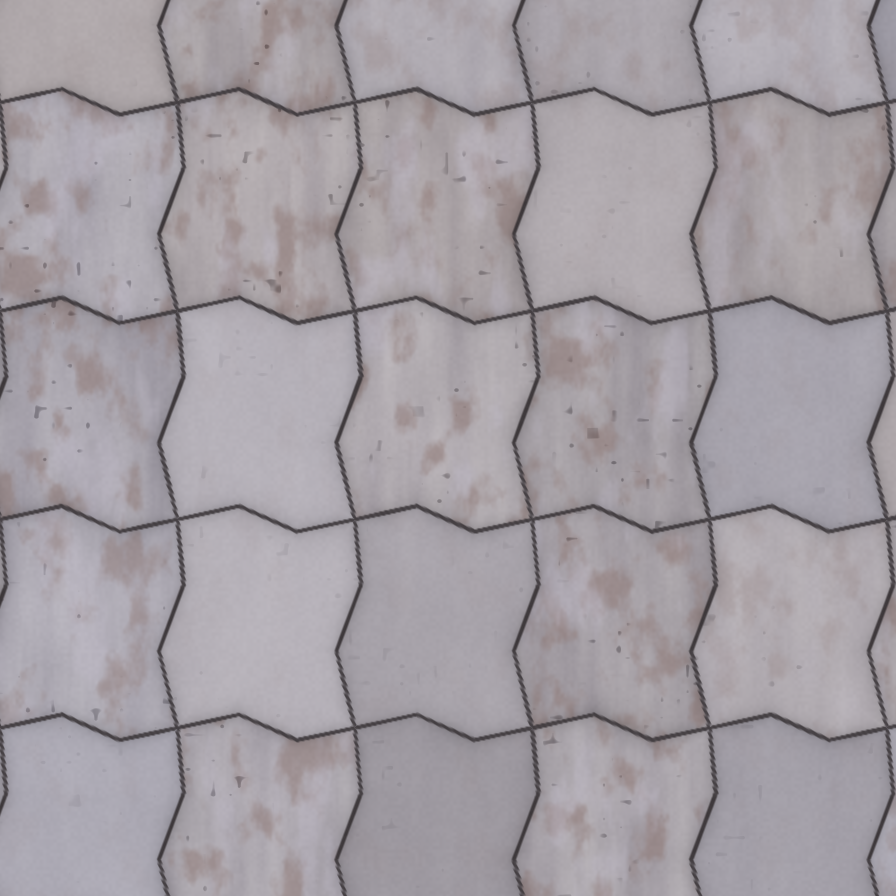
Give the GLSL for this texture, as a Shadertoy shader.

```glsl
// Interlocking zigzag paving tiles in worn grey-mauve stone with dark, finely toothed joints.

float hash(vec2 p) {
    return fract(sin(dot(p, vec2(12.9898, 78.233))) * 43758.5453);
}

float noise(vec2 p) {
    vec2 i = floor(p), f = fract(p);
    f = f * f * (3.0 - 2.0 * f);
    return mix(mix(hash(i), hash(i + vec2(1, 0)), f.x),
               mix(hash(i + vec2(0, 1)), hash(i + vec2(1, 1)), f.x), f.y);
}

float fbm(vec2 p) {
    float sum = 0.0, amp = 0.53;
    for (int i = 0; i < 4; i++) {
        sum += amp * noise(p);
        p = p * 2.03 + 17.3;
        amp *= 0.5;
    }
    return sum;
}

// Sideways offset of a joint: zero at both ends, bent at points a and b (position, offset)
float zigzag(float t, vec2 a, vec2 b, float len) {
    if (t < a.x) return a.y * t / a.x;
    if (t < b.x) return mix(a.y, b.y, (t - a.x) / (b.x - a.x));
    return b.y * (len - t) / (len - b.x);
}

float segment(vec2 p, vec2 a, vec2 b) {
    vec2 d = b - a;
    return length(p - a - d * clamp(dot(p - a, d) / dot(d, d), 0.0, 1.0));
}

float joint(vec2 p, vec2 a, vec2 b, float len) {
    return min(segment(p, vec2(0), a), min(segment(p, a, b), segment(p, b, vec2(len, 0))));
}

// Stone surface of one tile, with its own tone, tint and amount of wear
vec3 stone(vec2 uv, vec2 id) {
    vec2 shift = 40.0 * vec2(hash(id + 3.1), hash(id + 8.7));
    float wear = smoothstep(0.3, 0.8, hash(id + 21.4));
    float tone = mix(hash(id + 5.3), 0.55, 0.4 * wear);
    vec3 col = mix(vec3(0.62, 0.60, 0.625), vec3(0.72, 0.70, 0.725), tone);
    col += (hash(id + 13.9) - 0.5) * vec3(0.025, 0.005, -0.03);

    // Vertical streaks and broad clouding
    float streak = fbm(uv * vec2(42, 5) + shift) - 0.5;
    float cloud = fbm(uv * 13.0 + shift.yx) - 0.5;
    col += streak * (0.025 + 0.09 * wear) * vec3(1.0, 1.05, 0.9);
    col += cloud * (0.03 + 0.04 * wear);

    // Rusty stains and pale bluish patches
    float rust = smoothstep(0.48, 0.76, fbm(uv * vec2(34, 23) + shift + 9.0));
    col = mix(col, vec3(0.57, 0.49, 0.48), rust * (0.06 + 0.55 * wear));
    float pale = smoothstep(0.53, 0.78, fbm(uv * vec2(28, 12) - shift));
    col = mix(col, vec3(0.74, 0.72, 0.77), pale * 0.5 * wear);

    // Small pits
    float pit = smoothstep(0.86, 0.97, noise(uv * 105.0 + shift));
    pit *= smoothstep(0.52, 0.68, noise(uv * 19.0 + shift.yx));
    return col - pit * (0.04 + 0.13 * wear);
}

void mainImage(out vec4 fragColor, in vec2 fragCoord) {
    vec2 uv = fragCoord / iResolution.xy;
    float px = 1.0 / iResolution.y;
    vec2 size = vec2(0.198, 0.2327);
    vec2 p = uv - vec2(0.0, 0.1875);
    vec2 t = p - size * floor(p / size);

    // Bends of the upright and level joints
    vec2 upA = vec2(0.086, -0.0205), upB = vec2(0.160, 0.007);
    vec2 acrossA = vec2(0.069, 0.015), acrossB = vec2(0.1335, -0.0135);
    vec2 bent = p - vec2(zigzag(t.y, upA, upB, size.y), zigzag(t.x, acrossA, acrossB, size.x));
    vec2 id = floor(bent / size);
    vec2 nearest = p - size * floor(bent / size + 0.5);

    float upright = joint(vec2(t.y, nearest.x), upA, upB, size.y);
    float level = joint(vec2(t.x, nearest.y), acrossA, acrossB, size.x);
    float d = min(upright, level);

    vec3 col = stone(uv, id);

    // Soft grime beside the joints
    float grime = fbm(uv * 24.0 + 31.0);
    col *= 1.0 - 0.13 * exp(-d / 0.006) - 0.10 * grime * exp(-d / 0.014);

    // Toothed edges, smooth along the steep middle of each upright joint
    float smoothPart = smoothstep(0.078, 0.09, t.y) * (1.0 - smoothstep(0.152, 0.166, t.y));
    float toothed = upright < level ? 1.0 - smoothPart : 0.55;
    float teeth = sin((uv.x + uv.y) * 900.0) * toothed;
    float halfWidth = 0.0021 + 0.0006 * teeth + 0.0007 * (noise(uv * 30.0) - 0.5);
    float line = 1.0 - smoothstep(halfWidth - 0.0008 - 0.5 * px, halfWidth + 0.0010 + 0.5 * px, d);
    vec3 lineColor = mix(vec3(0.22, 0.20, 0.21), vec3(0.36, 0.34, 0.36), toothed * (0.5 - 0.3 * teeth));
    col = mix(col, lineColor, 0.93 * line);

    // Fine grain
    col += 0.018 * (noise(uv * 260.0) - 0.5);
    fragColor = vec4(clamp(col, 0.0, 1.0), 1.0);
}
```
